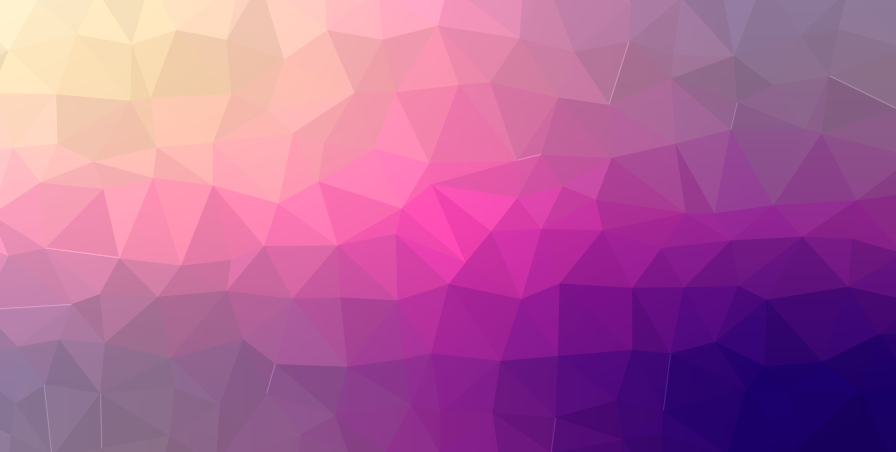
This background is drawn by a Shadertoy shader. Its source:

```glsl
// Low-poly mesh of soft triangles fading from cream through hot pink to indigo.

const vec2 CELL = vec2(0.124, 0.113);   // mesh spacing, in canvas heights
const float JITTER = 0.37;              // vertex scatter, in cells
const float BLEND = 0.22;               // share of smooth gradient inside a facet
const float FACET_SHADE = 0.045;        // brightness spread between facets
const float SEAM_RARITY = 0.97;         // hash above this gives a light seam
const float SEAM_WIDTH = 0.004;
const float SEAM_LIGHT = 0.14;

// Ramp used along both axes, evenly spaced from the upper left corner.
const vec3 RAMP[7] = vec3[7](
    vec3(1.00, 0.94, 0.81),   // cream
    vec3(0.96, 0.84, 0.67),   // sand
    vec3(1.00, 0.66, 0.70),   // salmon
    vec3(1.00, 0.27, 0.71),   // hot pink
    vec3(0.49, 0.07, 0.54),   // purple
    vec3(0.11, 0.00, 0.42),   // indigo
    vec3(0.09, 0.00, 0.36));  // deep indigo

vec2 hash22(vec2 p) {
    vec3 q = fract(p.xyx * vec3(0.1031, 0.1030, 0.0973));
    q += dot(q, q.yzx + 33.33);
    return fract((q.xx + q.yz) * q.zy);
}

float cross2(vec2 a, vec2 b) { return a.x * b.y - a.y * b.x; }

vec3 ramp(float t) {
    float s = clamp(t, 0.0, 1.0) * 6.0;
    int i = min(int(s), 5);
    return mix(RAMP[i], RAMP[i + 1], s - float(i));
}

// Average of a horizontal and a vertical ramp.
vec3 gradient(vec2 p, float aspect) {
    return 0.5 * (ramp(p.x / aspect) + ramp(1.0 - p.y));
}

vec2 meshVertex(vec2 id) {
    vec2 offset = (hash22(id + 17.0) * 2.0 - 1.0) * JITTER;
    return (id + offset) * CELL;
}

// Signed distance to the line a-b, positive on its left.
float edgeDistance(vec2 p, vec2 a, vec2 b) {
    return cross2(b - a, p - a) / length(b - a);
}

// Facet colour in rgb, weighted by its coverage in a.
vec4 facet(vec2 p, vec2 a, vec2 b, vec2 c, vec2 seed, float aspect, float pixel) {
    float firstEdge = edgeDistance(p, a, b);
    float inside = min(firstEdge, min(edgeDistance(p, b, c), edgeDistance(p, c, a)));
    float coverage = clamp(inside / pixel + 0.5, 0.0, 1.0);

    vec2 centre = (a + b + c) / 3.0;
    vec2 rnd = hash22(seed);
    vec3 colour = gradient(mix(centre, p, BLEND), aspect);
    colour *= 1.0 + (rnd.x - 0.5) * 2.0 * FACET_SHADE;

    float seam = 1.0 - smoothstep(0.0, SEAM_WIDTH, abs(firstEdge));
    colour += SEAM_LIGHT * seam * step(SEAM_RARITY, rnd.y);
    return vec4(colour, 1.0) * coverage;
}

void mainImage(out vec4 fragColor, in vec2 fragCoord) {
    float aspect = iResolution.x / iResolution.y;
    float pixel = 1.0 / iResolution.y;
    vec2 p = fragCoord * pixel;
    vec2 home = floor(p / CELL);

    // Gather the facets of the surrounding cells.
    vec4 sum = vec4(0.0);
    for (int y = -1; y <= 1; y++) {
        for (int x = -1; x <= 1; x++) {
            vec2 id = home + vec2(x, y);
            vec2 a = meshVertex(id);
            vec2 b = meshVertex(id + vec2(1, 0));
            vec2 c = meshVertex(id + vec2(1, 1));
            vec2 d = meshVertex(id + vec2(0, 1));
            vec2 seed = id * 2.0 + 71.0;

            // Split along the diagonal that gives the fuller triangles.
            float angleSum = cross2(b - a, d - a) * dot(b - c, d - c)
                           + dot(b - a, d - a) * cross2(d - c, b - c);
            if (angleSum > 0.0) {
                sum += facet(p, d, a, b, seed, aspect, pixel);
                sum += facet(p, b, c, d, seed + 1.0, aspect, pixel);
            } else {
                sum += facet(p, a, b, c, seed, aspect, pixel);
                sum += facet(p, c, d, a, seed + 1.0, aspect, pixel);
            }
        }
    }
    fragColor = vec4(clamp(sum.rgb / max(sum.a, 1e-4), 0.0, 1.0), 1.0);
}
```
